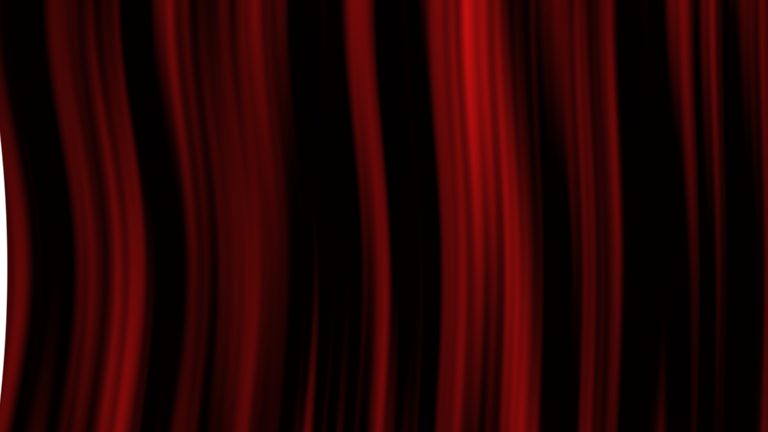
Write a WebGL 1 fragment shader that draws this texture.

```glsl
precision highp float;
// Dark red stage curtain hanging in soft vertical folds, lit from the upper left.
// Three layers of gradient noise, stretched along y, give the fold brightness;
// a sway bends the folds on the left, where a sliver of backdrop shows.

uniform vec2 u_resolution;

const vec3 SHADOW_COLOR = vec3(0.008, 0.0, 0.0);
const vec3 CLOTH_COLOR = vec3(1.0, 0.075, 0.075);
const vec3 SHEEN_COLOR = vec3(0.22, 0.17, 0.17);
const vec3 BACKDROP_COLOR = vec3(1.0);

const float BROAD_FOLDS = 6.0;     // noise cells per canvas height
const float MEDIUM_FOLDS = 14.0;
const float FINE_FOLDS = 34.0;
const float FOLD_CHANGE = 0.6;     // change of the folds along y
const float LATTICE_SHEAR = 0.37;  // keeps noise lattice rows out of sight
const float CROWDING = 0.12;       // folds get narrower to the right
const float SWAY = 0.08;
const float SWAY_REACH = 0.9;
const float BASE_LIGHT = 0.14;
const float FOLD_CONTRAST = 0.68;
const float SHADOW_SOFTNESS = 0.035;
const float SHEEN_HEIGHT = 0.78;
const float GAP_WIDTH = 0.017;
const float GAP_CENTER = 0.38;
const float GAP_HALF_HEIGHT = 0.31;

vec2 gradientAt(vec2 cell) {
  float angle = 6.2831853 * fract(sin(dot(cell, vec2(127.1, 311.7))) * 43758.545);
  return vec2(cos(angle), sin(angle));
}

float gradientNoise(vec2 p) {
  vec2 cell = floor(p);
  vec2 f = p - cell;
  vec2 w = f * f * f * (f * (f * 6.0 - 15.0) + 10.0);
  vec2 e = vec2(1.0, 0.0);
  float a = dot(gradientAt(cell), f);
  float b = dot(gradientAt(cell + e.xy), f - e.xy);
  float c = dot(gradientAt(cell + e.yx), f - e.yx);
  float d = dot(gradientAt(cell + e.xx), f - e.xx);
  return mix(mix(a, b, w.x), mix(c, d, w.x), w.y);
}

// One layer of vertical folds at the given density.
float foldLayer(vec2 p, float density, float seed) {
  float x = p.x * density + seed;
  return gradientNoise(vec2(x, p.y * FOLD_CHANGE + x * LATTICE_SHEAR));
}

// Cloth coordinates: bent to the right below the middle, most at the left.
vec2 clothCoords(vec2 p) {
  float bend = 0.5 + 0.5 * cos((p.y - GAP_CENTER) * 5.1);
  float x = p.x - SWAY * bend * exp(-p.x / SWAY_REACH);
  return vec2(x + CROWDING * x * x, p.y);
}

void main() {
  vec2 p = gl_FragCoord.xy / u_resolution.y;
  vec2 cloth = clothCoords(p);

  // Fold brightness with a soft floor in the shadows
  float broad = foldLayer(cloth, BROAD_FOLDS, 3.3);
  float medium = foldLayer(cloth, MEDIUM_FOLDS, 41.7);
  float fine = foldLayer(cloth, FINE_FOLDS, 97.1);
  float folds = broad + 0.7 * medium + 0.4 * fine;
  float light = BASE_LIGHT + FOLD_CONTRAST * folds;
  light = 0.5 * (light + sqrt(light * light + SHADOW_SOFTNESS * SHADOW_SOFTNESS));

  // Pale sheen on the brightest ridges of the upper left
  float sheenBand = exp(-pow((p.y - SHEEN_HEIGHT) / 0.16, 2.0));
  float sheenSide = 1.0 - smoothstep(0.4, 0.9, p.x);
  float sheen = smoothstep(0.36, 0.6, light) * sheenBand * sheenSide;
  vec3 color = SHADOW_COLOR + CLOTH_COLOR * light + SHEEN_COLOR * sheen;

  // Backdrop beside the curved left edge of the cloth
  float rise = (p.y - GAP_CENTER) / GAP_HALF_HEIGHT;
  float edge = GAP_WIDTH * (1.0 - rise * rise);
  float blur = 1.0 / u_resolution.y;
  float gap = 1.0 - smoothstep(edge - blur, edge + blur, p.x);
  gl_FragColor = vec4(mix(color, BACKDROP_COLOR, gap), 1.0);
}
```
